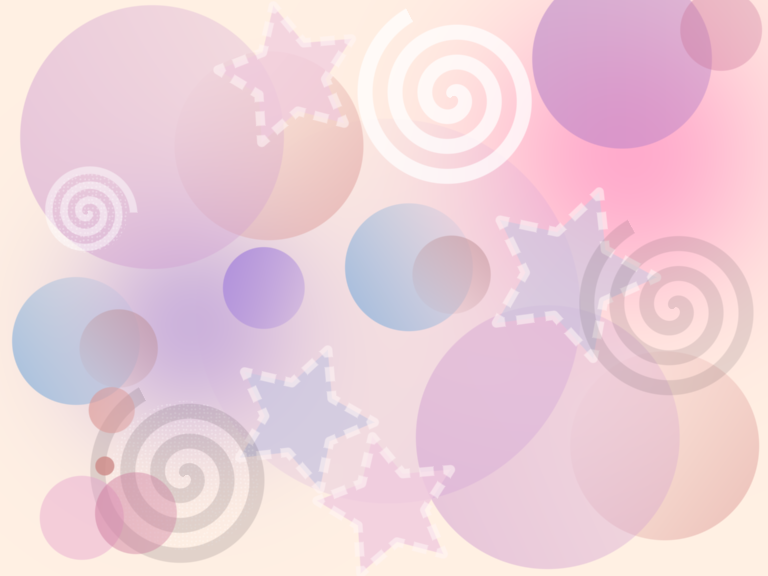
Reproduce this background procedurally as a Shadertoy shader.

```glsl
// Pastel backdrop: soft glows under translucent bubbles, stitched stars and spirals.
// Each part is a distance function blended over the colour so far.
// Lengths are in canvas heights, with the origin at the lower left.

const float TAU = 6.2831853;
const vec3 CREAM = vec3(1.0, 0.94, 0.89);
const vec3 PINK_GLOW = vec3(1.0, 0.67, 0.80);
const vec3 LILAC_GLOW = vec3(0.80, 0.70, 0.86);
const vec3 ORCHID = vec3(0.82, 0.62, 0.82);
const vec3 VIOLET = vec3(0.70, 0.50, 0.78);
const vec3 CORAL = vec3(0.86, 0.59, 0.58);
const vec3 ROSE = vec3(0.80, 0.47, 0.61);
const vec3 SKY = vec3(0.55, 0.70, 0.86);
const vec3 PINK_STAR = vec3(0.94, 0.79, 0.87);
const vec3 BLUE_STAR = vec3(0.79, 0.78, 0.88);
const vec3 SHADE = vec3(0.25, 0.20, 0.24);

float fillMask(float dist) {
    float pixel = 1.0 / iResolution.y;
    return 1.0 - smoothstep(-pixel, pixel, dist);
}

vec3 glow(vec3 base, vec2 p, vec2 center, float spread, vec3 tint) {
    vec2 q = (p - center) / spread;
    return mix(base, tint, exp(-dot(q, q)));
}

// Disc whose opacity runs from alpha.x to alpha.y along a unit direction
vec3 bubble(vec3 base, vec2 p, vec2 center, float radius, vec3 tint, vec2 alpha, vec2 dir) {
    vec2 q = p - center;
    float ramp = clamp(0.5 + 0.5 * dot(q, dir) / radius, 0.0, 1.0);
    return mix(base, tint, fillMask(length(q) - radius) * mix(alpha.x, alpha.y, ramp));
}

vec3 orchidPair(vec3 base, vec2 p, vec2 center) {
    base = bubble(base, p, center + vec2(0.203, -0.015), 0.164, CORAL, vec2(0.04, 0.46), vec2(0.8, -0.6));
    return bubble(base, p, center, 0.229, ORCHID, vec2(0.50, 0.27), vec2(0.9, 0.436));
}

vec3 skyPair(vec3 base, vec2 p, vec2 center) {
    base = bubble(base, p, center, 0.111, SKY, vec2(0.70, 0.14), vec2(0.88, 0.475));
    return bubble(base, p, center + vec2(0.074, -0.013), 0.068, vec3(0.74, 0.56, 0.58), vec2(0.10, 0.50), vec2(0.6, 0.8));
}

// Signed distance to a five-pointed star, and the position from tip to valley
vec2 starEdge(vec2 q, float radius, float turn) {
    float sector = TAU / 5.0;
    float angle = abs(mod(atan(q.y, q.x) - turn + 0.5 * sector, sector) - 0.5 * sector);
    vec2 folded = length(q) * vec2(cos(angle), sin(angle));
    vec2 tip = vec2(radius, 0.0);
    vec2 edge = 0.5 * radius * vec2(cos(0.5 * sector), sin(0.5 * sector)) - tip;
    vec2 w = folded - tip;
    float along = clamp(dot(w, edge) / dot(edge, edge), 0.0, 1.0);
    float side = edge.y * w.x - edge.x * w.y;
    return vec2(sign(side) * length(w - edge * along), along);
}

vec3 stitchedStar(vec3 base, vec2 p, vec2 center, float radius, float turn, vec3 tint, float alpha) {
    vec2 star = starEdge(p - center, radius, turn);
    base = mix(base, tint, alpha * fillMask(star.x));
    float dash = abs(fract(2.0 * star.y + 0.5) - 0.5) - 0.30;
    float stitch = max(abs(star.x) - 0.008, dash * 0.58 * radius * 0.5);
    return mix(base, vec3(1.0, 0.96, 0.96), 0.58 * fillMask(stitch));
}

// Spiral band winding inward anticlockwise from its outer end
float spiralDistance(vec2 q, float radius, float pitch, float width, float startAngle) {
    float r = length(q);
    float turn = fract((atan(q.y, q.x) - startAngle) / TAU);
    float lap = max(0.0, round((radius - r) / pitch - turn));
    float dist = abs(r - radius + pitch * (turn + lap)) - 0.5 * width;
    return lap < 0.5 ? max(dist, -turn * TAU * r) : dist;
}

vec3 spiral(vec3 base, vec2 p, vec2 center, float radius, float startAngle, vec3 tint, float alpha) {
    float pitch = radius * 0.326;
    return mix(base, tint, alpha * fillMask(spiralDistance(p - center, radius, pitch, 0.5 * pitch, startAngle)));
}

vec2 hash22(vec2 cell) {
    vec3 h = fract(cell.xyx * vec3(0.1031, 0.1030, 0.0973));
    h += dot(h, h.yzx + 33.33);
    return fract((h.xx + h.yz) * h.zy);
}

// Pale grains scattered over a disc, one in each grid cell
vec3 speckles(vec3 base, vec2 p, vec2 center, float radius) {
    vec2 grid = p * 140.0;
    vec2 jitter = 0.3 + 0.4 * hash22(floor(grid));
    float grain = fillMask(length(fract(grid) - jitter) / 140.0 - 0.0015);
    return mix(base, vec3(1.0), 0.28 * grain * fillMask(length(p - center) - radius));
}

void mainImage(out vec4 fragColor, in vec2 fragCoord) {
    vec2 p = fragCoord / iResolution.y;
    vec2 across = vec2(1.0, 0.0);
    vec2 downRight = vec2(0.8, -0.6);

    // Background glows
    vec3 col = glow(CREAM, p, vec2(1.094, 0.731), 0.26, PINK_GLOW);
    col = glow(col, p, vec2(0.333, 0.436), 0.205, LILAC_GLOW);

    // Large bubbles
    col = bubble(col, p, vec2(0.674, 0.460), 0.334, vec3(0.80, 0.62, 0.85), vec2(0.0, 0.34), downRight);
    col = orchidPair(col, p, vec2(0.264, 0.762));
    col = orchidPair(col, p, vec2(0.951, 0.241));
    col = bubble(col, p, vec2(1.080, 0.898), 0.156, VIOLET, vec2(0.54, 0.42), across);
    col = bubble(col, p, vec2(1.252, 0.948), 0.071, ROSE, vec2(0.40, 0.34), across);
    col = skyPair(col, p, vec2(0.710, 0.536));
    col = skyPair(col, p, vec2(0.132, 0.408));
    col = bubble(col, p, vec2(0.458, 0.500), 0.071, vec3(0.66, 0.53, 0.86), vec2(0.78, 0.32), downRight);

    // Stitched stars
    col = stitchedStar(col, p, vec2(0.503, 0.868), 0.125, 1.80, PINK_STAR, 0.70);
    col = stitchedStar(col, p, vec2(0.988, 0.524), 0.152, 1.22, BLUE_STAR, 0.60);
    col = stitchedStar(col, p, vec2(0.523, 0.274), 0.127, 1.20, BLUE_STAR, 0.72);
    col = stitchedStar(col, p, vec2(0.675, 0.120), 0.125, 1.80, PINK_STAR, 0.78);

    // Spirals and their grains
    col = speckles(col, p, vec2(0.321, 0.174), 0.13);
    col = speckles(col, p, vec2(0.152, 0.631), 0.07);
    col = spiral(col, p, vec2(0.785, 0.832), 0.160, 2.05, vec3(1.0), 0.72);
    col = spiral(col, p, vec2(0.152, 0.631), 0.080, 0.0, vec3(1.0), 0.48);
    col = spiral(col, p, vec2(1.170, 0.465), 0.160, 2.05, SHADE, 0.13);
    col = spiral(col, p, vec2(0.321, 0.174), 0.160, 2.05, SHADE, 0.15);

    // Small bubbles
    col = bubble(col, p, vec2(0.194, 0.288), 0.040, CORAL, vec2(0.62, 0.45), across);
    col = bubble(col, p, vec2(0.182, 0.191), 0.0165, CORAL * 0.94, vec2(0.85), across);
    col = bubble(col, p, vec2(0.142, 0.101), 0.073, vec3(0.90, 0.62, 0.80), vec2(0.42), across);
    col = bubble(col, p, vec2(0.236, 0.109), 0.071, ROSE, vec2(0.48, 0.38), across);

    fragColor = vec4(col, 1.0);
}
```
